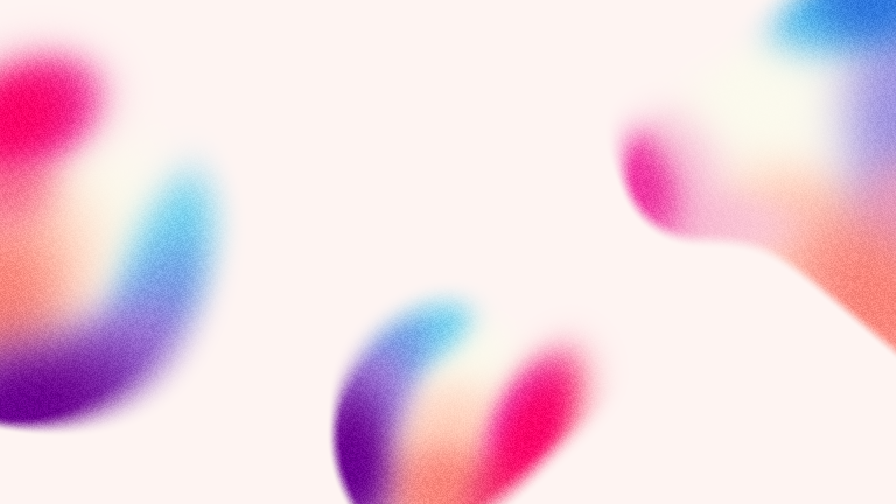
A Shadertoy shader for this background:

```glsl
// Three soft, grainy gradient blobs on a warm paper background.
// Each blob layers tinted elliptical glows, then clips them with a distance
// based mask whose edge softness varies; grain follows the colour strength.

const vec3 PAPER = vec3(0.996, 0.957, 0.949);
const vec3 CREAM = vec3(0.985, 0.98, 0.93);
const vec3 PEACH = vec3(1.0, 0.82, 0.74);
const vec3 SALMON = vec3(0.98, 0.52, 0.48);
const vec3 CRIMSON = vec3(0.98, 0.02, 0.41);
const vec3 MAGENTA = vec3(0.94, 0.22, 0.64);
const vec3 PINK = vec3(0.97, 0.62, 0.76);
const vec3 PURPLE = vec3(0.42, 0.0, 0.57);
const vec3 LAVENDER = vec3(0.62, 0.50, 0.86);
const vec3 CYAN = vec3(0.47, 0.83, 0.94);
const vec3 BLUE = vec3(0.45, 0.66, 0.91);

float hash(vec2 p) {
    return fract(sin(dot(p, vec2(12.9898, 78.233))) * 43758.5453);
}

// Smooth ramp: zero for negative x, linear for positive x
float softRamp(float x, float width) {
    return width * log(1.0 + exp(x / width));
}

float softMask(float dist, float softness) {
    return 1.0 - smoothstep(-softness, softness, dist);
}

// Blend a rotated elliptical glow into a colour
void glow(inout vec3 col, vec2 p, vec2 center, vec2 radii, float angle, vec3 tint) {
    vec2 axis = vec2(cos(angle), sin(angle));
    vec2 d = p - center;
    d = vec2(dot(d, axis), dot(d, vec2(-axis.y, axis.x))) / radii;
    float q = dot(d, d);
    col = mix(col, tint, exp(-q * sqrt(q)));
}

void leftBlob(inout vec3 col, vec2 p) {
    vec3 body = PAPER;
    glow(body, p, vec2(0.17, 0.55), vec2(0.20), 0.0, CREAM);
    glow(body, p, vec2(0.03, 0.49), vec2(0.17, 0.18), 0.0, PEACH);
    glow(body, p, vec2(-0.03, 0.42), vec2(0.15, 0.15), 0.0, SALMON);
    glow(body, p, vec2(0.37, 0.53), vec2(0.17, 0.095), 1.0, CYAN);
    glow(body, p, vec2(0.33, 0.41), vec2(0.13, 0.09), 0.95, BLUE);
    glow(body, p, vec2(0.25, 0.28), vec2(0.17, 0.11), 0.7, LAVENDER);
    glow(body, p, vec2(0.04, 0.18), vec2(0.25, 0.145), 0.3, PURPLE);
    float dist = length(p - vec2(0.058, 0.525)) - 0.37;
    col = mix(col, body, softMask(dist, mix(0.015, 0.07, smoothstep(0.0, 0.4, p.x))));

    // Head
    glow(col, p, vec2(0.0, 0.66), vec2(0.11, 0.12), 0.0, vec3(0.97, 0.42, 0.55));
    glow(col, p, vec2(0.06, 0.79), vec2(0.145, 0.115), 0.2, PINK);
    glow(col, p, vec2(0.09, 0.78), vec2(0.11, 0.085), 0.6, MAGENTA);
    glow(col, p, vec2(0.025, 0.765), vec2(0.13, 0.09), 0.5, CRIMSON);
}

void bottomBlob(inout vec3 col, vec2 p) {
    vec3 body = PAPER;
    glow(body, p, vec2(0.914, 0.27), vec2(0.12), 0.0, CREAM);
    glow(body, p, vec2(0.90, 0.12), vec2(0.14, 0.12), 0.0, PEACH);
    glow(body, p, vec2(0.89, 0.02), vec2(0.14, 0.10), 0.0, SALMON);
    glow(body, p, vec2(0.857, 0.363), vec2(0.09, 0.07), 0.7, CYAN);
    glow(body, p, vec2(0.785, 0.306), vec2(0.09, 0.07), 0.9, BLUE);
    glow(body, p, vec2(0.735, 0.215), vec2(0.11, 0.08), 1.2, LAVENDER);
    glow(body, p, vec2(0.695, 0.08), vec2(0.16, 0.09), 1.6, PURPLE);
    float dist = 0.25 * (length((p - vec2(0.903, 0.139)) / vec2(0.24, 0.262)) - 1.0);
    vec3 shape = mix(PAPER, body, softMask(dist, mix(0.015, 0.05, smoothstep(0.15, 0.38, p.y))));

    // Right lobe, trimmed along its lower diagonal
    glow(shape, p, vec2(1.085, 0.19), vec2(0.125, 0.085), 1.1, vec3(0.98, 0.57, 0.65));
    glow(shape, p, vec2(1.04, 0.18), vec2(0.12, 0.055), 1.0, MAGENTA);
    glow(shape, p, vec2(0.99, 0.03), vec2(0.09, 0.06), 0.8, vec3(0.94, 0.30, 0.46));
    glow(shape, p, vec2(1.055, 0.14), vec2(0.13, 0.058), 1.05, CRIMSON);
    float trim = dot(p, vec2(0.64, -0.77)) - 0.628;
    col = mix(col, shape, softMask(trim, 0.03) * smoothstep(0.62, 0.66, p.x));
}

void rightBlob(inout vec3 col, vec2 p) {
    vec3 body = PAPER;
    glow(body, p, vec2(1.52, 0.78), vec2(0.20), 0.0, CREAM);
    glow(body, p, vec2(1.60, 0.55), vec2(0.18, 0.12), -0.3, PEACH);
    glow(body, p, vec2(1.81, 0.77), vec2(0.14, 0.25), 0.0, vec3(0.62, 0.58, 0.88));
    glow(body, p, vec2(1.80, 0.56), vec2(0.12, 0.13), 0.0, vec3(0.90, 0.60, 0.74));
    glow(body, p, vec2(1.75, 0.40), vec2(0.21, 0.13), -0.7, SALMON);
    glow(body, p, vec2(1.62, 1.0), vec2(0.12, 0.11), 0.0, vec3(0.36, 0.76, 0.93));
    glow(body, p, vec2(1.74, 1.01), vec2(0.13, 0.11), 0.0, vec3(0.18, 0.47, 0.87));
    glow(body, p, vec2(1.43, 0.55), vec2(0.15, 0.07), 0.0, vec3(0.98, 0.77, 0.83));
    glow(body, p, vec2(1.30, 0.63), vec2(0.13, 0.15), 0.4, vec3(0.97, 0.70, 0.82));
    glow(body, p, vec2(1.26, 0.64), vec2(0.075, 0.12), 0.5, MAGENTA);

    // Flaring band with a rounded left end
    float low = 0.525 - 0.85 * softRamp(p.x - 1.516, 0.035);
    float high = 0.826 + 0.95 * softRamp(p.x - 1.389, 0.046);
    vec2 d = vec2(min(p.x - 1.389, 0.0), p.y - 0.5 * (low + high));
    float dist = length(d) - 0.5 * (high - low);
    col = mix(col, body, softMask(dist, mix(0.018, 0.07, smoothstep(0.62, 0.82, p.y))));
}

void mainImage(out vec4 fragColor, in vec2 fragCoord) {
    vec2 p = fragCoord / iResolution.y;
    vec3 col = PAPER;
    leftBlob(col, p);
    bottomBlob(col, p);
    rightBlob(col, p);

    // Fine grain, only where there is colour
    float strength = min(length(col - PAPER), 0.6);
    col += (hash(floor(p * 432.0)) - 0.5) * 0.16 * strength;
    fragColor = vec4(clamp(col, 0.0, 1.0), 1.0);
}
```
